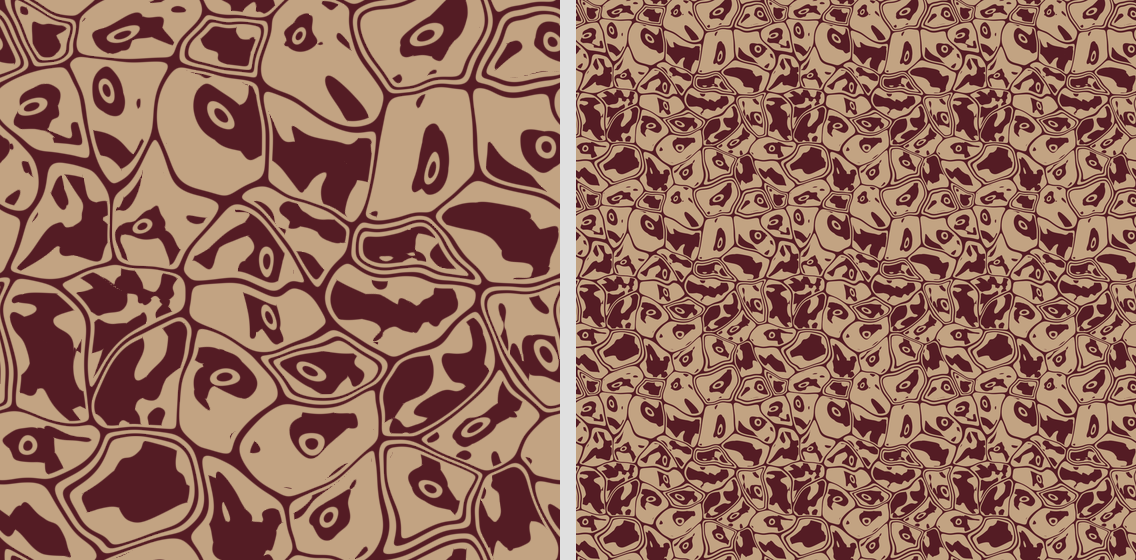
Left, the tile; right, the same tile 3 across and 3 down.
A WebGL 2 fragment shader for this pattern:

```glsl
#version 300 es
precision highp float;
// Two-tone marbled cells: warped rounded Voronoi cells outlined by thin lines,
// holding dark cores that range from smooth eyes to broken, pointed shards.
// All lattices wrap on the unit square, so the canvas tiles.

uniform vec2 u_resolution;
out vec4 fragColor;

const vec3 SAND = vec3(0.76, 0.64, 0.51);
const vec3 WINE = vec3(0.33, 0.11, 0.14);
const float CELLS = 6.0;       // cells across the canvas
const float ROUNDING = 30.0;   // lower values round the cell corners more
const float LINE = 0.021;      // half line width, in cell units

vec3 hash3(vec2 p, float seed) {
  vec3 h = fract(vec3(p.xyx + seed * 7.31) * vec3(0.1031, 0.1030, 0.0973));
  h += dot(h, h.yxz + 33.33);
  return fract((h.xxy + h.yzz) * h.zyx);
}

// Gradient noise that wraps after a whole number of lattice steps
float corner(vec2 lattice, vec2 offset, float period, float seed) {
  float angle = 6.28319 * hash3(mod(lattice, period), seed).x;
  return dot(vec2(cos(angle), sin(angle)), offset);
}

float noise(vec2 uv, float period, float seed) {
  vec2 p = uv * period, i = floor(p), f = p - i;
  vec2 s = f * f * f * (f * (f * 6.0 - 15.0) + 10.0), o = vec2(1.0, 0.0);
  float low = mix(corner(i, f, period, seed),
                  corner(i + o.xy, f - o.xy, period, seed), s.x);
  float high = mix(corner(i + o.yx, f - o.yx, period, seed),
                   corner(i + o.xx, f - o.xx, period, seed), s.x);
  return mix(low, high, s.y);
}

vec2 warp(vec2 uv, float period, float amount, float seed) {
  return uv + amount * vec2(noise(uv, period, seed), noise(uv, period, seed + 1.0));
}

vec2 site(vec2 cell) {
  return cell + 0.12 + 0.76 * hash3(mod(cell, CELLS), 3.0).xy;
}

// Returns rounded border distance and centre distance; writes the cell id
vec2 roundedCells(vec2 p, out vec2 id) {
  vec2 base = floor(p), nearest = vec2(0.0);
  float best = 1e3;
  for (int y = -1; y <= 1; y++)
    for (int x = -1; x <= 1; x++) {
      vec2 cell = base + vec2(x, y), d = site(cell) - p;
      if (dot(d, d) < best) {
        best = dot(d, d);
        nearest = d;
        id = cell;
      }
    }
  float sum = 0.0;
  for (int y = -2; y <= 2; y++)
    for (int x = -2; x <= 2; x++) {
      vec2 d = site(id + vec2(x, y)) - p, span = d - nearest;
      if (dot(span, span) > 1e-5)
        sum += exp(-ROUNDING * dot(0.5 * (d + nearest), normalize(span)));
    }
  id = mod(id, CELLS);
  return vec2(-log(sum) / ROUNDING, sqrt(best));
}

// Smooth lobes with creased, pointed cuts
float shards(vec2 uv) {
  vec2 q = warp(uv, 7.0, 0.07, 21.0);
  float lobes = noise(q, 17.0, 31.0);
  float creases = abs(noise(q, 15.0, 37.0));
  return 1.2 * lobes + 0.7 * creases - 0.13;
}

// Round blob with a pale ring, and loose shards around it
float eyeField(float centre, float grain) {
  float blob = 0.235 - centre + 0.2 * grain;
  float ring = abs(centre - 0.082) - 0.027;
  return min(max(blob, 0.5 * grain - 0.13), ring);
}

// Core that follows the cell outline, broken up where the cell is rough
float coreField(float border, float grain, float rough) {
  float depth = border - 0.2;
  return mix(depth + 0.22 * grain, 0.4 * depth + 0.5 * grain + 0.035, rough);
}

// Positive where the pattern is dark
float inkField(vec2 uv) {
  vec2 q = warp(warp(uv, 4.0, 0.1, 11.0), 11.0, 0.018, 15.0);
  vec2 id;
  vec2 cell = roundedCells(q * CELLS, id);
  vec3 kind = hash3(id, 5.0);
  float rough = smoothstep(0.1, 0.55, kind.x);
  float loop = step(0.7, kind.y);
  float eye = step(0.66, kind.z);

  float grain = shards(q);
  float core = mix(coreField(cell.x, grain, rough), eyeField(cell.y, grain), eye);
  float gap = mix(mix(0.085, 0.06, rough), 0.15, loop);
  core = min(core, cell.x - gap);
  float outline = LINE - cell.x;
  float innerLoop = mix(-1.0, LINE * 0.8 - abs(cell.x - 0.085), loop);
  return max(core, max(outline, innerLoop));
}

void main() {
  vec2 uv = gl_FragCoord.xy / u_resolution;
  float ink = inkField(uv);
  float soft = max(length(vec2(dFdx(ink), dFdy(ink))), 1e-4);
  float cover = smoothstep(-0.9, 0.9, ink / soft);
  fragColor = vec4(mix(SAND, WINE, cover), 1.0);
}
```
